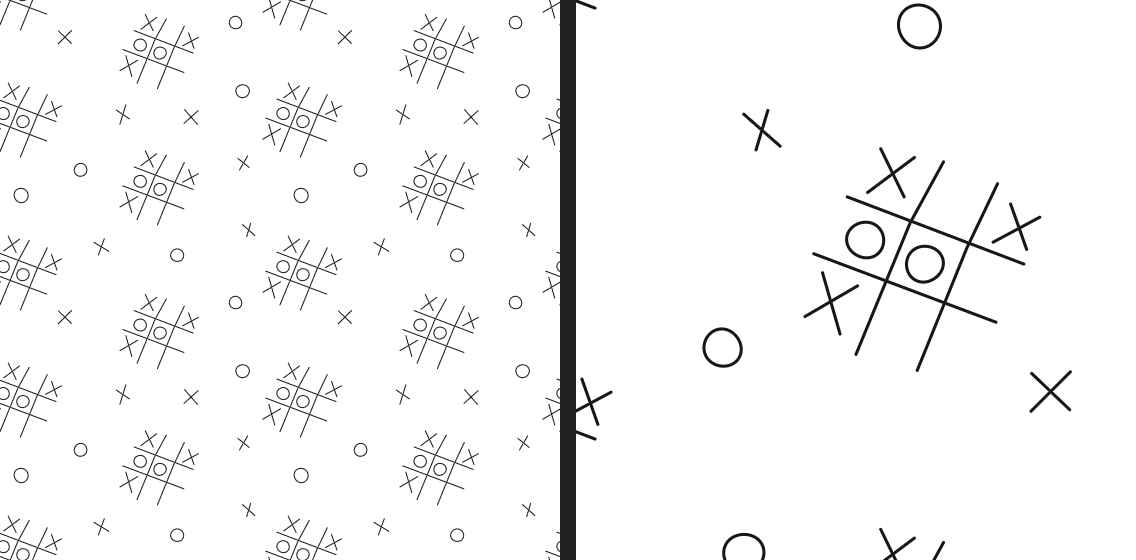
Left, the full canvas; right, a detail of the centre.
Reproduce this pattern procedurally as a WebGL 2 fragment shader.

```glsl
#version 300 es
precision highp float;

uniform vec2 u_resolution;
out vec4 outColor;

// Lengths are in tile units: one tile is TILE wide, the canvas holds REPEATS x REPEATS tiles.
const float TILE = 384.0;
const float REPEATS = 2.0;
const float PEN_RADIUS = 0.7;
const vec3 PAPER = vec3(1.0);
const vec3 INK = vec3(0.09);

// Board centres inside one tile, y downwards
const vec2 BOARDS[4] = vec2[4](
  vec2(217.0, 70.0), vec2(217.0, 257.0), vec2(29.0, 164.0), vec2(29.0, 374.0));

// Board lines as start and end, the upright ones slightly bent
const vec4 GRID_LINES[6] = vec4[6](
  vec4(-33.0, -28.0, 47.7, 2.7), vec4(-48.3, -2.0, 35.0, 29.3),
  vec4(11.0, -44.0, -4.3, -16.0), vec4(-4.3, -16.0, -29.0, 44.0),
  vec4(35.7, -34.0, 21.7, -4.7), vec4(21.7, -4.7, -1.0, 51.3));

// Strokes of the crosses played on a board
const vec4 PLAYED_STROKES[6] = vec4[6](
  vec4(-17.7, -50.0, -7.0, -28.0), vec4(-23.7, -30.0, -2.3, -46.0),
  vec4(41.7, -24.7, 49.0, -4.0), vec4(33.7, -7.3, 55.0, -18.7),
  vec4(-44.3, 6.7, -36.3, 34.7), vec4(-52.3, 26.7, -28.3, 12.7));

// Loose rings: centre and radius
const vec3 RINGS[5] = vec3[5](
  vec3(323.0, 31.0, 8.5), vec3(332.7, 125.0, 9.0), vec3(110.5, 233.0, 8.7),
  vec3(29.0, 268.0, 9.7), vec3(243.0, 350.0, 8.7));

// Loose crosses: centres, and the half vectors of both arms
const vec2 CROSSES[6] = vec2[6](
  vec2(89.0, 51.0), vec2(168.5, 157.0), vec2(262.0, 160.5),
  vec2(334.0, 223.5), vec2(341.0, 315.5), vec2(139.0, 338.5));
const vec4 CROSS_ARMS[6] = vec4[6](
  vec4(8.7, 8.3, -9.0, 9.0), vec4(9.0, 6.0, -4.0, 13.0), vec4(8.7, 10.0, -9.5, 8.5),
  vec4(7.5, 6.0, -5.5, 9.5), vec4(8.3, 7.3, -2.7, 9.0), vec4(10.0, 6.0, -4.0, 11.0));

// Shortest offset from a centre on the wrapping tile
vec2 wrapOffset(vec2 p, vec2 center) {
  vec2 d = p - center;
  return d - TILE * floor(d / TILE + 0.5);
}

float segmentDistance(vec2 p, vec2 a, vec2 b) {
  vec2 ab = b - a;
  float t = clamp(dot(p - a, ab) / dot(ab, ab), 0.0, 1.0);
  return length(p - a - ab * t);
}

// Slightly uneven hand-drawn circle
float ringDistance(vec2 p, float radius, float seed) {
  float angle = atan(p.y, p.x + 1e-5);
  float wobble = 0.2 * sin(2.0 * angle + seed) + 0.12 * sin(3.0 * angle - 1.7 * seed);
  return abs(length(p) - radius - wobble);
}

float crossDistance(vec2 p, vec4 arms) {
  return min(segmentDistance(p, -arms.xy, arms.xy), segmentDistance(p, -arms.zw, arms.zw));
}

float boardDistance(vec2 p) {
  float d = min(ringDistance(p - vec2(-24.7, -8.3), 8.3, 1.0),
                ringDistance(p - vec2(2.4, 2.7), 8.3, 2.5));
  for (int i = 0; i < 6; i++) {
    vec4 line = GRID_LINES[i];
    vec4 stroke = PLAYED_STROKES[i];
    d = min(d, segmentDistance(p, line.xy, line.zw));
    d = min(d, segmentDistance(p, stroke.xy, stroke.zw));
  }
  return d;
}

float tileDistance(vec2 p) {
  // Boards are far apart, so only the nearest one matters
  vec2 nearest = wrapOffset(p, BOARDS[0]);
  for (int i = 1; i < 4; i++) {
    vec2 offset = wrapOffset(p, BOARDS[i]);
    if (dot(offset, offset) < dot(nearest, nearest)) nearest = offset;
  }
  float d = boardDistance(nearest);

  // Loose marks between the boards
  for (int i = 0; i < 5; i++) {
    d = min(d, ringDistance(wrapOffset(p, RINGS[i].xy), RINGS[i].z, float(i) * 1.9));
  }
  for (int i = 0; i < 6; i++) {
    d = min(d, crossDistance(wrapOffset(p, CROSSES[i]), CROSS_ARMS[i]));
  }
  return d;
}

void main() {
  vec2 uv = gl_FragCoord.xy / u_resolution;
  vec2 p = vec2(uv.x, 1.0 - uv.y) * REPEATS * TILE;
  float pixel = REPEATS * TILE / u_resolution.y;
  float coverage = clamp((PEN_RADIUS - tileDistance(p)) / pixel + 0.5, 0.0, 1.0);
  outColor = vec4(mix(PAPER, INK, coverage), 1.0);
}
```
